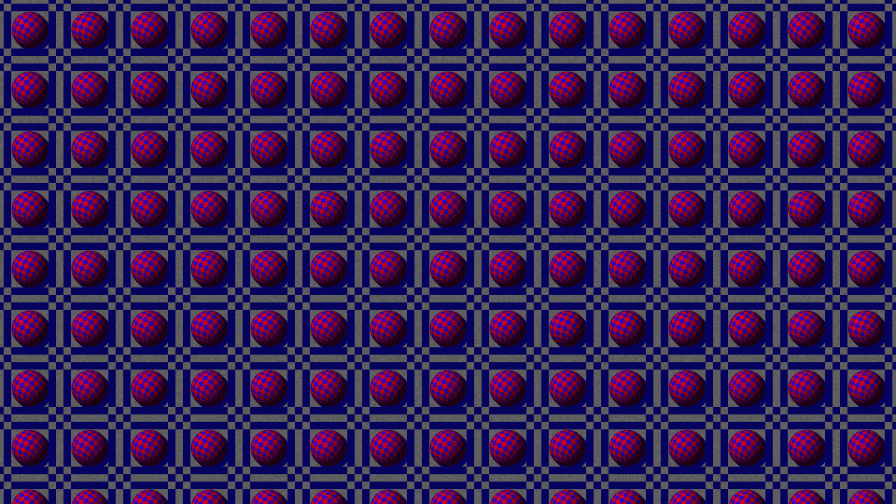
Write a WebGL 1 fragment shader that draws this pattern.

```glsl
precision highp float;
// Rows of lit, checkered balls on grey panels, framed by crossing blue bars.
// Each axis gives a signed band profile; their product makes the woven frame.
// Balls are shaded analytically, with a latitude/longitude checker.
uniform vec2 u_resolution;

#define COLUMNS 15.0
#define BALL_RADIUS 0.305
#define BAR_CENTER 0.375
#define BAR_HALF_WIDTH 0.0625
#define CHECKS 11.0
#define TILT_VARIATION 0.25
#define SHADOW_SHIFT vec2(0.06, -0.06)
#define GREY vec3(0.37, 0.37, 0.375)
#define NAVY vec3(0.02, 0.01, 0.37)
#define RED vec3(0.92, 0.02, 0.14)
#define BLUE vec3(0.25, 0.02, 0.82)

float hash(vec2 p) {
  return fract(sin(dot(p, vec2(127.1, 311.7))) * 43758.5);
}

mat2 rotation(float angle) {
  float c = cos(angle), s = sin(angle);
  return mat2(c, -s, s, c);
}

// Negative inside the bars on either side of a cell border
vec2 bandProfile(vec2 local, float pixel) {
  vec2 edge = abs(abs(local) - BAR_CENTER) - BAR_HALF_WIDTH;
  return clamp(edge / (0.5 * pixel), -1.0, 1.0);
}

vec3 backdrop(vec2 local, vec2 grid, float pixel) {
  vec2 bands = bandProfile(local, pixel);
  float grey = 0.5 + 0.5 * bands.x * bands.y;
  float shadowEdge = length(local - SHADOW_SHIFT) - BALL_RADIUS;
  grey *= clamp(0.5 + shadowEdge / pixel, 0.0, 1.0);
  float grain = hash(floor(grid * 34.0)) - 0.5;
  return mix(NAVY, GREY + 0.05 * grain, grey);
}

vec3 ball(vec2 local, vec2 cell, float pixel) {
  vec2 q = local / BALL_RADIUS;
  vec3 normal = vec3(q, sqrt(max(1.0 - dot(q, q), 0.0)));

  // Tilt the poles, slightly differently on each ball
  vec3 axis = normal;
  axis.xy *= rotation(-0.2 + TILT_VARIATION * (hash(cell) - 0.5));
  axis.yz *= rotation(0.4 + TILT_VARIATION * (hash(cell + 7.3) - 0.5));
  float longitude = atan(axis.x, axis.z);
  float latitude = asin(clamp(axis.y, -1.0, 1.0));

  // Soften each check by its projected size
  float blur = 0.5 * CHECKS * pixel / BALL_RADIUS;
  float ring = max(cos(latitude), 0.15);
  float across = clamp(sin(CHECKS * longitude) * ring / blur, -1.0, 1.0);
  float along = clamp(sin(CHECKS * latitude) / blur, -1.0, 1.0);
  vec3 paint = mix(BLUE, RED, 0.5 + 0.5 * across * along);

  float light = max(dot(normal, normalize(vec3(-0.5, 0.5, 0.7))), 0.0);
  return paint * (0.18 + 0.72 * light);
}

void main() {
  // Square cells, counted from the upper left corner
  float pixel = COLUMNS / u_resolution.x;
  vec2 grid = (gl_FragCoord.xy - vec2(0.0, u_resolution.y)) * pixel;
  vec2 cell = floor(grid);
  vec2 local = fract(grid) - 0.5;

  vec3 color = backdrop(local, grid, pixel);
  float coverage = clamp(0.5 - (length(local) - BALL_RADIUS) / pixel, 0.0, 1.0);
  color = mix(color, ball(local, cell, pixel), coverage);
  gl_FragColor = vec4(color, 1.0);
}
```
